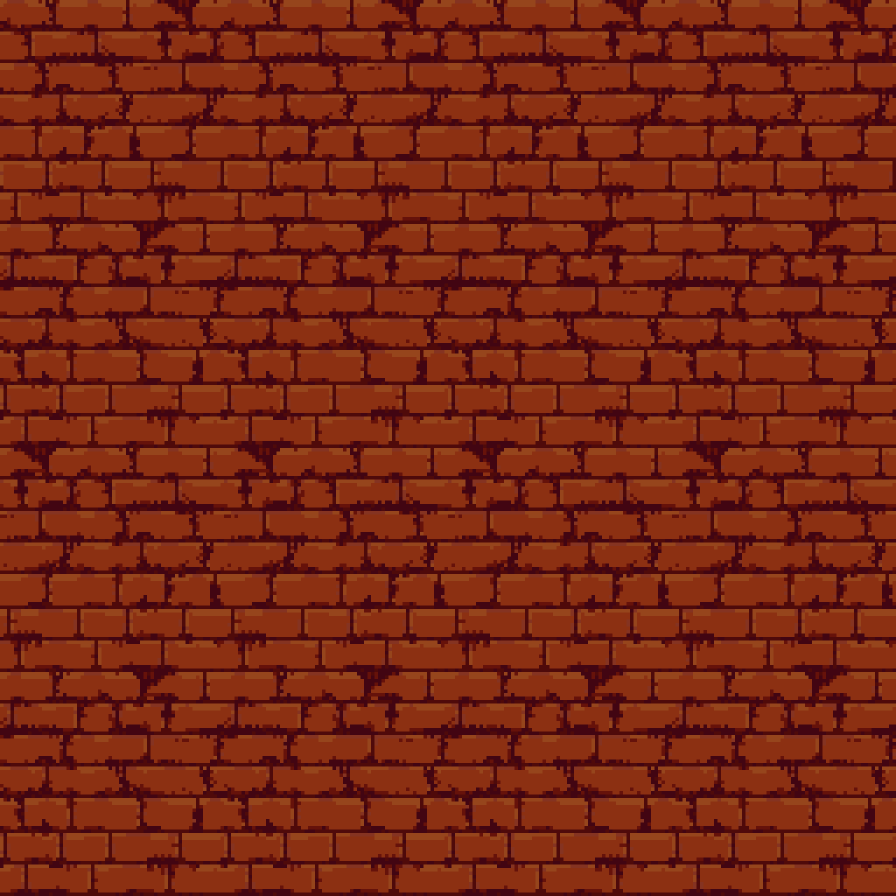
A WebGL 1 fragment shader for this texture:

```glsl
precision highp float;
// Worn red brick wall in chunky texels: 4 x 4 square tiles of seven brick courses.
// Alternate bands of tiles are mirrored and the top courses slide sideways;
// hashed noise chips the brick edges and breaks up the highlights.
uniform vec2 u_resolution;

#define TILES 4.0          // repeats across and down
#define TILE 64.0          // texels per tile side
#define COURSE 9.0         // usual course height, mortar included
#define BAND_TOP 8.0       // texels above the first full band
#define MIRROR_SUM 53.0    // texel columns x and MIRROR_SUM - x swap
#define SLIDE 23.0         // sideways slide of the top courses
#define SLIDE_END 63.0     // texel row where the slide stops
#define WEAR 3.2           // depth of chipped edges
#define HOLE vec2(10.0, 56.5)
#define HOLE_RADIUS vec2(3.6, 3.0)

const vec3 BRICK = vec3(0.55, 0.19, 0.07);
const vec3 MORTAR = vec3(0.31, 0.04, 0.04);
const vec3 DEEP = vec3(0.26, 0.02, 0.07);
const vec3 DULL = vec3(0.52, 0.20, 0.13);
const vec3 LIGHT = vec3(0.59, 0.27, 0.11);
const vec3 CHIP = vec3(0.40, 0.07, 0.04);

float hash(vec2 p) {
  vec3 q = fract(vec3(p.xyx) * 0.1031);
  q += dot(q, q.yzx + 33.33);
  return fract((q.x + q.y) * q.z);
}

// Value noise that wraps at the tile edge
float patches(vec2 p) {
  float wrap = TILE / 4.0;
  vec2 i = floor(p / 4.0), f = fract(p / 4.0);
  vec2 a = mod(i, wrap), b = mod(i + 1.0, wrap);
  f = f * f * (3.0 - 2.0 * f);
  return mix(mix(hash(a), hash(vec2(b.x, a.y)), f.x),
             mix(hash(vec2(a.x, b.y)), hash(b), f.x), f.y);
}

// Texel columns of the upright joints; three-brick courses repeat one
vec4 joints(float course) {
  if (course < 0.5) return vec4(3, 22, 33, 47);
  if (course < 1.5) return vec4(18, 42, 62, 62);
  if (course < 2.5) return vec4(13, 35, 59, 59);
  if (course < 3.5) return vec4(6, 20, 40, 56);
  if (course < 4.5) return vec4(1, 17, 31, 51);
  if (course < 5.5) return vec4(7, 26, 48, 48);
  return vec4(13, 38, 59, 59);
}

float least(vec4 v) {
  return min(min(v.x, v.y), min(v.z, v.w));
}

// Colour of one whole texel, counted from the top left
vec3 wall(vec2 texel) {
  // Fold the wall into one tile
  float y = texel.y - BAND_TOP;
  float band = floor((y + 0.5) / TILE);
  float x = texel.x + (texel.y < SLIDE_END ? SLIDE : 0.0);
  if (mod(band, 2.0) < 0.5) x = MIRROR_SUM - x;
  vec2 p = vec2(mod(x, TILE), y - band * TILE);

  // Course, with the fourth one a texel taller
  float course = floor((p.y - step(36.0, p.y) + 0.5) / COURSE);
  float down = p.y - course * COURSE - step(3.5, course);
  float up = COURSE + (course == 3.0 ? 1.0 : 0.0) - down;
  vec4 gaps = joints(course);
  float left = least(mod(p.x - gaps, TILE));
  float right = least(mod(gaps - p.x, TILE));
  float side = min(left, right);

  float grain = hash(p + 7.0);
  float worn = patches(p);
  vec3 mortar = grain * 0.4 + worn * 0.6 > 0.56 ? DEEP : MORTAR;

  // Mortar lines, flared joint feet and the broken hole
  vec2 hole = (p - HOLE) / HOLE_RADIUS;
  if (down < 0.5 || side < 0.5) return mortar;
  if (side < 1.5 && up < 1.5) return mortar;
  if (dot(hole, hole) < 0.65 + 0.6 * grain) return grain > 0.75 ? CHIP : mortar;

  // Chips bite deepest along the lower edge
  float depth = WEAR * worn * worn * (0.4 + 0.8 * grain);
  float edge = min(up, min(side + 0.5, down + 0.8));
  if (depth > edge) return mortar;
  if (depth > edge - 0.4) return CHIP;

  // Catch light on the top and on one side
  float gleam = patches(p + vec2(19.0, 31.0));
  if (down < 1.5) return gleam > 0.5 ? LIGHT : DULL;
  if (down < 2.5 && gleam > 0.68) return LIGHT;
  if (right < 1.5) return grain > 0.3 ? LIGHT : DULL;
  if (left < 1.5 && grain > 0.5) return DULL;
  return BRICK;
}

void main() {
  // Average 2 x 2 samples to smooth texel edges
  vec3 sum = vec3(0.0);
  for (int j = 0; j < 2; j++) {
    for (int i = 0; i < 2; i++) {
      vec2 offset = vec2(float(i), float(j)) * 0.5 - 0.25;
      vec2 uv = (gl_FragCoord.xy + offset) / u_resolution;
      sum += wall(floor(vec2(uv.x, 1.0 - uv.y) * TILES * TILE));
    }
  }
  gl_FragColor = vec4(sum / 4.0, 1.0);
}
```
